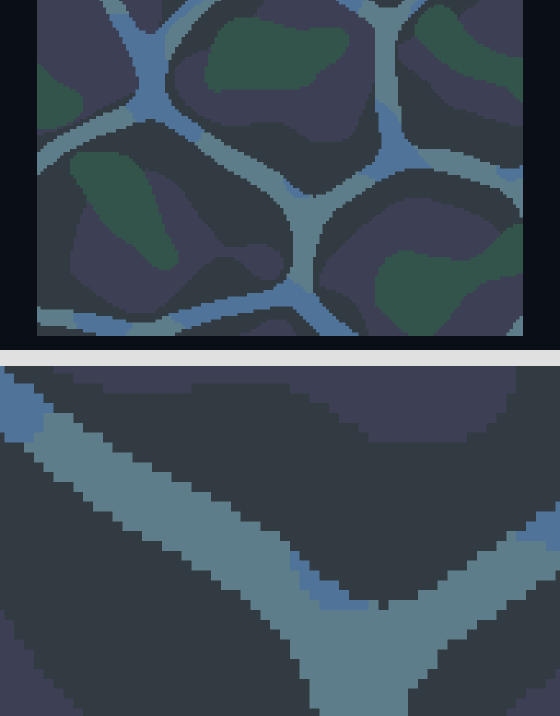
Top: the whole. Bottom: its middle third, enlarged.
Write a WebGL 2 fragment shader that draws this texture.

```glsl
#version 300 es
precision highp float;

// A blocky terrain map in a dark frame: a branching river network with
// dark banks and elongated green patches. Rivers are the borders of warped
// Voronoi cells; each cell grows one capsule-shaped patch around its seed.

uniform vec2 u_resolution;
out vec4 fragColor;

// Lengths are in canvas heights.
const vec2 MAP_SIZE = vec2(444.0, 307.0) / 320.0;
const float MAP_BOTTOM = 13.0 / 320.0;
const float BLOCK = 3.0 / 320.0;
const vec2 CELL_SPACING = vec2(0.72, 0.5);
const float RIVER_HALF_WIDTH = 0.027;

const vec3 FRAME = vec3(0.04, 0.06, 0.09);
const vec3 PLAIN = vec3(0.24, 0.25, 0.33);
const vec3 BANK = vec3(0.20, 0.23, 0.26);
const vec3 GREEN = vec3(0.20, 0.33, 0.29);
const vec3 SHALLOW = vec3(0.37, 0.49, 0.54);
const vec3 DEEP = vec3(0.31, 0.45, 0.60);

// Two random values in 0..1 for a lattice point.
vec2 hash2(vec2 lattice) {
    uvec2 v = uvec2(ivec2(lattice)) * 1664525u + 1013904223u;
    v.x += v.y * 1664525u;
    v.y += v.x * 1664525u;
    v ^= v >> 16u;
    v.x += v.y * 1664525u;
    v.y += v.x * 1664525u;
    v ^= v >> 16u;
    return vec2(v & 65535u) / 65535.0;
}

float cornerRamp(vec2 corner, vec2 offset) {
    float angle = 6.2832 * hash2(corner).x;
    return dot(vec2(cos(angle), sin(angle)), offset);
}

float gradientNoise(vec2 p) {
    vec2 i = floor(p), f = p - i;
    vec2 u = f * f * f * (f * (f * 6.0 - 15.0) + 10.0);
    vec2 e = vec2(1.0, 0.0);
    float low = mix(cornerRamp(i, f), cornerRamp(i + e, f - e), u.x);
    float high = mix(cornerRamp(i + e.yx, f - e.yx), cornerRamp(i + e.xx, f - e.xx), u.x);
    return mix(low, high, u.y);
}

float smoothMin(float a, float b, float k) {
    float h = max(k - abs(a - b), 0.0) / k;
    return min(a, b) - 0.25 * h * h * k;
}

// Jittered seed of a brick-shifted lattice.
vec2 seedPosition(vec2 id) {
    vec2 shift = vec2(0.5 * mod(id.y, 2.0), 0.0);
    return (id + shift + 0.5 + 0.45 * (hash2(id) - 0.5)) * CELL_SPACING;
}

vec2 nearestSeedId(vec2 p) {
    vec2 base = floor(p / CELL_SPACING), best = base;
    float bestDistance = 1e3;
    for (int y = -2; y <= 2; y++) {
        for (int x = -2; x <= 2; x++) {
            vec2 id = base + vec2(x, y);
            float d = distance(p, seedPosition(id));
            if (d < bestDistance) { bestDistance = d; best = id; }
        }
    }
    return best;
}

// Distance to the cell border, rounded where borders meet.
float borderDistance(vec2 p, vec2 id) {
    vec2 own = seedPosition(id);
    float d = 1e3;
    for (int y = -2; y <= 2; y++) {
        for (int x = -2; x <= 2; x++) {
            if (x == 0 && y == 0) continue;
            vec2 other = seedPosition(id + vec2(x, y));
            float edge = dot(0.5 * (own + other) - p, normalize(other - own));
            d = smoothMin(d, edge, 0.05);
        }
    }
    return d;
}

float capsule(vec2 p, float angle, float halfLength, float radius) {
    vec2 axis = vec2(cos(angle), sin(angle));
    return length(p - axis * clamp(dot(p, axis), -halfLength, halfLength)) - radius;
}

vec3 terrain(vec2 p) {
    vec2 bend = vec2(gradientNoise(p * 2.6 + 11.3), gradientNoise(p * 2.6 + 47.7));
    vec2 q = p + 0.1 * bend;
    vec2 id = nearestSeedId(q);
    float river = borderDistance(q, id) - RIVER_HALF_WIDTH;
    vec2 traits = hash2(id + 73.0);

    // Banks vary in width and differ from one side of a river to the other.
    float bankWidth = 0.045 + 0.32 * gradientNoise(p * 2.3 + 5.6) + 0.1 * (traits.y - 0.5);
    float patchShape = capsule(q - seedPosition(id), mix(-0.9, 0.4, traits.x), 0.155, 0.082);
    patchShape += 0.1 * gradientNoise(p * 4.0 + 29.4);

    vec3 land = river < bankWidth ? BANK : PLAIN;
    land = patchShape < 0.0 ? GREEN : land;
    vec3 water = gradientNoise(p * 4.2 + 83.1) > -0.04 ? SHALLOW : DEEP;
    return river < 0.0 ? water : land;
}

vec3 framedMap(vec2 p, float aspect) {
    vec2 m = p - vec2(0.5 * (aspect - MAP_SIZE.x), MAP_BOTTOM);
    if (any(lessThan(m, vec2(0.0))) || any(greaterThan(m, MAP_SIZE))) return FRAME;
    return terrain((floor(m / BLOCK + 1e-3) + 0.5) * BLOCK);
}

void main() {
    // Four samples per pixel smooth the block and frame edges.
    vec3 sum = vec3(0.0);
    for (int i = 0; i < 4; i++) {
        vec2 offset = 0.5 * vec2(i & 1, i >> 1) - 0.25;
        sum += framedMap((gl_FragCoord.xy + offset) / u_resolution.y, u_resolution.x / u_resolution.y);
    }
    fragColor = vec4(0.25 * sum, 1.0);
}
```
